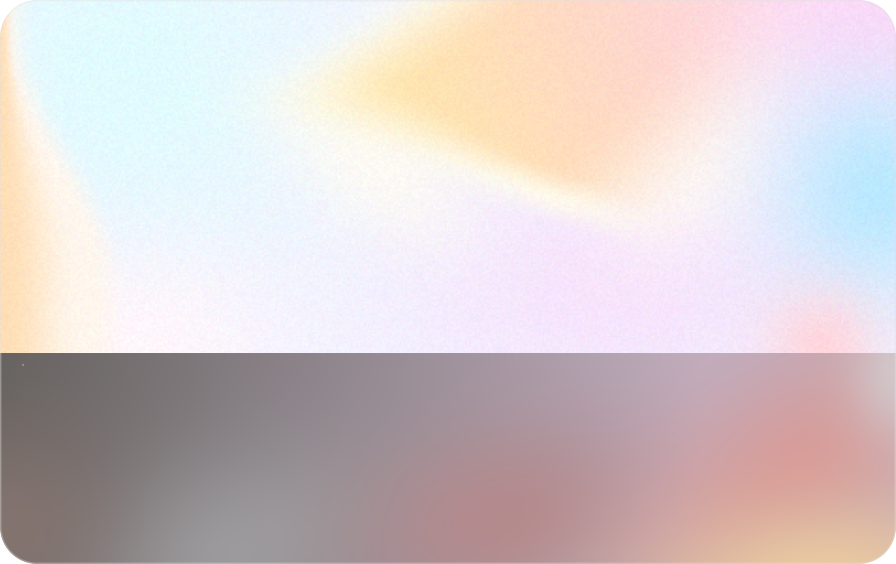
Reproduce this background procedurally as a WebGL 2 fragment shader.

```glsl
#version 300 es
precision highp float;

uniform vec2 u_resolution;
out vec4 outColor;

const float PANEL_TOP = 0.374;
const float CORNER_RADIUS = 0.066;

// Sine-free hash giving three values per cell
vec3 hash3(vec2 cell) {
  vec3 q = fract(cell.xyx * vec3(0.1031, 0.1030, 0.0973));
  q += dot(q, q.yxz + 33.33);
  return fract((q.xxy + q.yzz) * q.zyx);
}

// Smoothly interpolated colour grain
vec3 grain(vec2 p) {
  vec2 cell = floor(p);
  vec2 f = smoothstep(0.0, 1.0, fract(p));
  vec3 low = mix(hash3(cell), hash3(cell + vec2(1, 0)), f.x);
  vec3 high = mix(hash3(cell + vec2(0, 1)), hash3(cell + vec2(1, 1)), f.x);
  return mix(low, high, f.y) - 0.5;
}

// Tilted elliptical falloff
float glow(vec2 p, vec2 center, vec2 radii, float tilt) {
  vec2 d = p - center;
  float c = cos(tilt), s = sin(tilt);
  d = vec2(c * d.x + s * d.y, c * d.y - s * d.x) / radii;
  return exp(-dot(d, d));
}

float roundedBox(vec2 p, vec2 halfSize, float radius) {
  vec2 d = abs(p) - halfSize + radius;
  return length(max(d, 0.0)) + min(max(d.x, d.y), 0.0) - radius;
}

// Wedge with a soft nose at the left and a crisper lower right side
float wedge(vec2 p, float grow) {
  float left = dot(p - vec2(0.486, 0.866), vec2(0.565, -0.826)) + grow;
  float right = dot(p - vec2(1.157, 0.607), vec2(-0.73, 0.68)) + grow;
  float lower = p.y - 0.773 + 0.32 * (p.x - 0.62) + grow;
  float softness = mix(0.13, 0.05, smoothstep(0.6, 1.0, p.x));
  return smoothstep(0.0, 0.16, left) * smoothstep(-0.03, 0.2, right)
       * smoothstep(-0.3 * softness, softness, lower);
}

vec3 pastelSky(vec2 p) {
  vec3 color = vec3(0.95, 0.95, 1.0);
  color = mix(color, vec3(0.965, 0.885, 0.99), glow(p, vec2(1.09, 0.5), vec2(0.36, 0.21), 0.0));
  color = mix(color, vec3(0.88, 0.985, 1.0), glow(p, vec2(0.23, 0.87), vec2(0.36, 0.32), -0.5));
  color = mix(color, vec3(1.0, 0.965, 0.985), glow(p, vec2(0.22, 0.4), vec2(0.28, 0.16), 0.0));

  // Peach band behind a curved pale edge
  float edge = mix(0.2, 0.035, smoothstep(0.5, 0.95, p.y));
  color = mix(color, vec3(1.0, 0.965, 0.93), 1.0 - smoothstep(edge - 0.04, edge + 0.03, p.x));
  color = mix(color, vec3(1.0, 0.87, 0.71), 1.0 - smoothstep(0.0, edge * 0.75, p.x));

  // Pale halos, then the warm wedge
  color = mix(color, vec3(1.0, 0.985, 0.95), 0.8 * glow(p, vec2(0.66, 0.7), vec2(0.2, 0.1), -0.6));
  color = mix(color, vec3(1.0, 0.965, 0.955), 0.8 * glow(p, vec2(1.25, 0.7), vec2(0.2, 0.11), 0.85));
  color = mix(color, vec3(1.0, 0.99, 0.91), 0.85 * wedge(p, 0.05));
  vec3 warm = mix(vec3(1.0, 0.9, 0.68), vec3(1.0, 0.84, 0.78), smoothstep(0.6, 1.25, p.x + 0.4 * (p.y - 0.85)));
  color = mix(color, warm, wedge(p, 0.0));

  // Right side glows
  color = mix(color, vec3(0.99, 0.85, 0.97), glow(p, vec2(1.55, 0.99), vec2(0.32, 0.2), 0.0));
  color = mix(color, vec3(0.73, 0.91, 1.0), glow(p, vec2(1.56, 0.66), vec2(0.18, 0.19), 0.0));
  return mix(color, vec3(1.0, 0.84, 0.87), glow(p, vec2(1.457, 0.38), vec2(0.1, 0.11), 0.0));
}

vec3 dimPanel(vec2 p) {
  vec3 color = mix(vec3(0.39, 0.38, 0.37), vec3(0.75, 0.68, 0.75), clamp(p.x / 1.24, 0.0, 1.0));
  color = mix(color, vec3(0.62, 0.62, 0.63), 0.9 * glow(p, vec2(0.42, 0.02), vec2(0.3, 0.18), 0.3));
  color = mix(color, vec3(0.53, 0.46, 0.44), 0.85 * glow(p, vec2(0.0, 0.06), vec2(0.2, 0.2), 0.0));
  color = mix(color, vec3(0.7, 0.54, 0.55), glow(p, vec2(0.89, 0.08), vec2(0.25, 0.16), 0.25));
  color = mix(color, vec3(0.84, 0.61, 0.6), glow(p, vec2(1.42, 0.17), vec2(0.35, 0.17), 0.6));
  color = mix(color, vec3(0.92, 0.79, 0.62), glow(p, vec2(1.45, -0.03), vec2(0.28, 0.13), 0.1));
  return mix(color, vec3(0.82, 0.78, 0.79), glow(p, vec2(1.6, 0.34), vec2(0.09, 0.12), 0.0));
}

void main() {
  vec2 p = gl_FragCoord.xy / u_resolution.y;
  float pixel = 1.0 / u_resolution.y;
  vec2 halfSize = 0.5 * vec2(u_resolution.x / u_resolution.y, 1.0);

  vec3 sky = pastelSky(p) + 0.045 * grain(p * 300.0);
  vec3 panel = dimPanel(p);
  float speck = length(p - vec2(0.041, 0.353));
  panel += 0.25 * (1.0 - smoothstep(0.0, 0.003, speck));
  float panelMask = 1.0 - smoothstep(-0.5 * pixel, 0.5 * pixel, p.y - PANEL_TOP);
  vec3 color = mix(sky, panel, panelMask);

  // Card outline with a faint pale rim
  float border = roundedBox(p - halfSize, halfSize, CORNER_RADIUS);
  color = mix(color, vec3(0.88), 0.4 * smoothstep(-0.004, -0.001, border));
  color = mix(color, vec3(1.0), smoothstep(-0.5 * pixel, 0.5 * pixel, border));
  outColor = vec4(clamp(color, 0.0, 1.0), 1.0);
}
```
